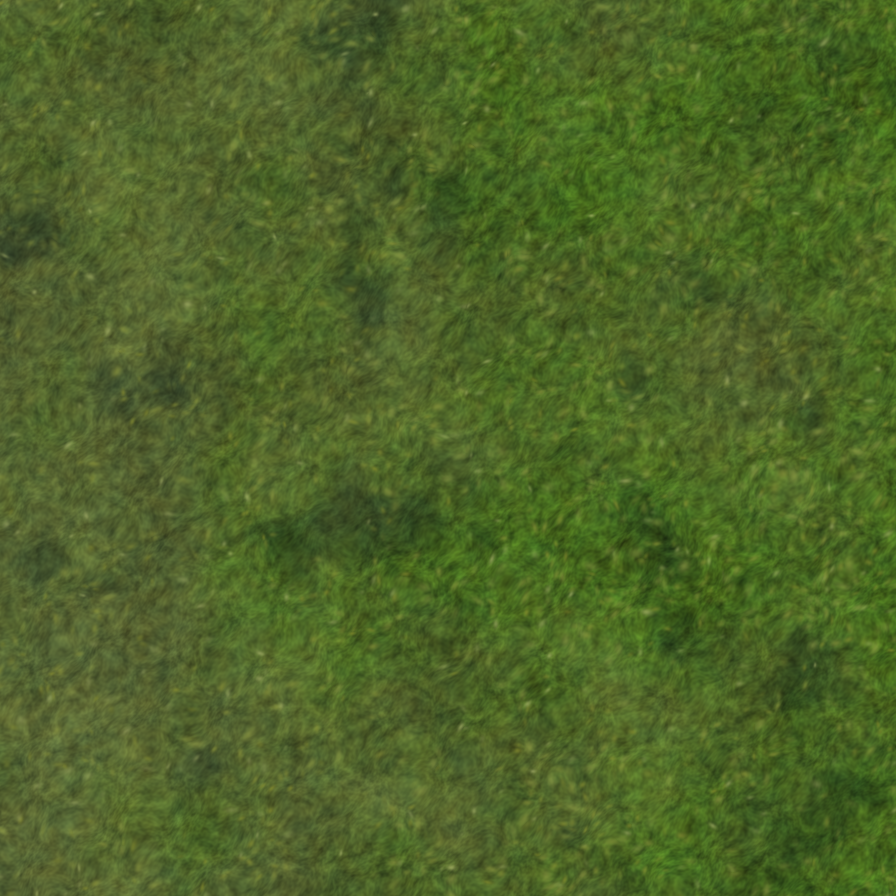
This texture is drawn by a WebGL 2 fragment shader. Its source:

```glsl
#version 300 es
precision highp float;

uniform vec2 u_resolution;
out vec4 fragColor;

const float TAU = 6.2831853;

// Two independent random values in 0..1 for an integer cell
vec2 hash2(vec2 cell, float seed) {
    uvec3 q = uvec3(ivec3(vec3(cell, seed) + 4096.0));
    q = q * 1664525u + 1013904223u;
    q.x += q.y * q.z; q.y += q.z * q.x; q.z += q.x * q.y;
    q ^= q >> 16u;
    q.x += q.y * q.z; q.y += q.z * q.x;
    return vec2(q.xy >> 8u) / 16777216.0;
}

float cornerSlope(vec2 cell, vec2 offset, float seed) {
    float angle = TAU * hash2(cell, seed).x;
    return dot(vec2(cos(angle), sin(angle)), offset);
}

// Gradient noise, roughly -1..1
float noise(vec2 p, float seed) {
    vec2 i = floor(p), f = p - i;
    vec2 w = f * f * f * (f * (f * 6.0 - 15.0) + 10.0);
    vec2 e = vec2(1.0, 0.0);
    float low = mix(cornerSlope(i, f, seed), cornerSlope(i + e.xy, f - e.xy, seed), w.x);
    float high = mix(cornerSlope(i + e.yx, f - e.yx, seed), cornerSlope(i + e.xx, f - e.xx, seed), w.x);
    return 1.6 * mix(low, high, w.y);
}

mat2 rotation(float angle) {
    float c = cos(angle), s = sin(angle);
    return mat2(c, s, -s, c);
}

float fbm(vec2 p, float seed, int octaves, float gain) {
    float sum = 0.0, amplitude = 1.0;
    for (int i = 0; i < octaves; i++) {
        sum += amplitude * noise(p, seed + float(i));
        p = rotation(0.65) * p * 1.93;
        amplitude *= gain;
    }
    return sum;
}

// Scattered soft flecks: x = coverage, y = tint of the strongest one
vec2 flecks(vec2 p, float density, float size, float seed) {
    vec2 cell = floor(p), best = vec2(0.0);
    for (int y = -1; y <= 1; y++) {
        for (int x = -1; x <= 1; x++) {
            vec2 id = cell + vec2(x, y);
            vec2 traits = hash2(id, seed + 1.0);
            vec2 shape = hash2(id, seed + 2.0);
            vec2 d = rotation(-0.8 + 2.2 * (shape.x - 0.5)) * (p - id - hash2(id, seed));
            d *= vec2(0.8, 1.35) / (size * mix(0.7, 1.25, shape.y));
            float present = smoothstep(0.0, 0.12, density - traits.x);
            float cover = present * mix(0.35, 1.0, traits.y) * exp(-dot(d, d));
            if (cover > best.x) best = vec2(cover, shape.y);
        }
    }
    return best;
}

void main() {
    vec2 uv = gl_FragCoord.xy / min(u_resolution.x, u_resolution.y);
    vec2 warped = uv + 0.006 * vec2(noise(uv * 24.0, 1.0), noise(uv * 24.0, 2.0));

    // Broad patches of lush and worn turf
    float lush = 0.42 + 0.75 * (uv.x - 0.5) + 0.42 * fbm(warped * 4.0, 10.0, 4, 0.6);
    lush = smoothstep(-0.1, 1.1, lush);
    float shade = fbm(warped * 5.5 + 3.7, 20.0, 3, 0.65);
    float haze = smoothstep(0.1, 0.9, 0.75 - uv.x - 0.25 * uv.y + 0.3 * noise(uv * 5.0, 25.0));
    vec3 color = mix(vec3(0.325, 0.382, 0.178), vec3(0.262, 0.405, 0.108), lush);
    color += haze * vec3(0.012, 0.008, 0.022);

    // Tufts and fine blades, slightly stretched along the diagonal
    vec2 along = rotation(-0.85) * warped * vec2(1.0);
    along *= vec2(0.82, 1.15);
    float tufts = fbm(along * 22.0, 30.0, 2, 0.8);
    float blades = fbm(along * 72.0, 40.0, 3, 0.75);
    float contrast = mix(0.17, 0.225, lush);
    color *= 1.0 + 0.10 * shade + 0.07 * tufts + contrast * blades;

    // Warm and cool variation
    float warmth = noise(uv * 58.0, 50.0) + 0.7 * noise(uv * 17.0, 51.0);
    color += warmth * vec3(0.020, 0.003, -0.009);

    // Dark hollows between the tufts
    float hollow = smoothstep(0.3, 1.0, fbm(warped * 6.0 + 8.0, 60.0, 3, 0.6));
    color = mix(color, color * vec3(0.72, 0.77, 0.88), hollow);

    // Clustered yellow flecks and sparse pale tips
    float cluster = 0.30 + 0.16 * (uv.x - 0.5) + 0.38 * fbm(uv * 7.0, 70.0, 2, 0.7);
    vec2 yellow = flecks(warped * 74.0, clamp(cluster, 0.05, 0.8), 0.33, 80.0);
    vec3 fleckColor = mix(vec3(0.53, 0.55, 0.17), vec3(0.57, 0.62, 0.29), yellow.y);
    color = mix(color, fleckColor, 0.62 * yellow.x);
    vec2 pale = flecks(warped * 58.0, 0.14, 0.21, 90.0);
    color = mix(color, vec3(0.66, 0.70, 0.42), 0.62 * pale.x);

    fragColor = vec4(clamp(color, 0.0, 1.0), 1.0);
}
```
